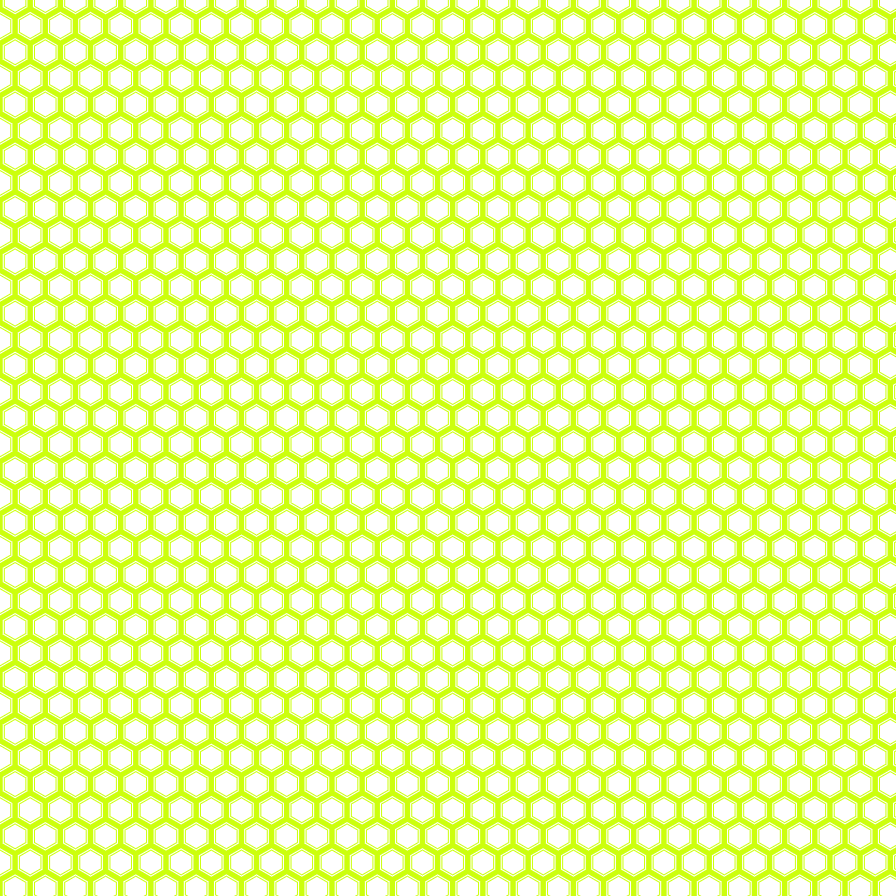
Write a WebGL 2 fragment shader that draws this pattern.

```glsl
#version 300 es
precision highp float;
// Lime honeycomb mesh on white, each cell lined with a thin inner hexagon.

#define COLUMNS 29.69      // cells across the canvas
#define WALL_EDGE 0.180    // half wall width, as a share of the cell's apothem
#define LINE_OUTER 0.253   // outer edge of the thin inner line
#define LINE_INNER 0.320   // inner edge of the thin inner line
#define LIME vec3(0.80, 1.00, 0.05)
#define WHITE vec3(1.0)

uniform vec2 u_resolution;
out vec4 fragColor;

const vec2 LATTICE = vec2(1.0, 1.7320508);

// Offset from the nearest centre of a rectangular lattice.
vec2 nearestOffset(vec2 p) {
    return p - LATTICE * round(p / LATTICE);
}

// Distance inward from the cell border: 0 at the border, 1 at the centre.
float borderDistance(vec2 p) {
    vec2 a = nearestOffset(p);
    vec2 b = nearestOffset(p - 0.5 * LATTICE);
    vec2 q = abs(dot(a, a) < dot(b, b) ? a : b);
    return 1.0 - 2.0 * max(q.x, dot(q, 0.5 * LATTICE));
}

// Box-filtered step, one pixel wide.
float softStep(float edge, float d, float pixel) {
    return clamp((d - edge) / pixel + 0.5, 0.0, 1.0);
}

void main() {
    // Rows start at the top edge, with the first centre half a cell in.
    vec2 uv = gl_FragCoord.xy / u_resolution.y;
    vec2 p = vec2(uv.x, 1.0 - uv.y) * COLUMNS - vec2(0.5, 0.0);

    float d = borderDistance(p);
    float pixel = 2.0 * COLUMNS / u_resolution.y;

    // Solid wall, then the thin line separated by a white gap.
    float wall = 1.0 - softStep(WALL_EDGE, d, pixel);
    float line = softStep(LINE_OUTER, d, pixel) - softStep(LINE_INNER, d, pixel);

    fragColor = vec4(mix(WHITE, LIME, wall + line), 1.0);
}
```
